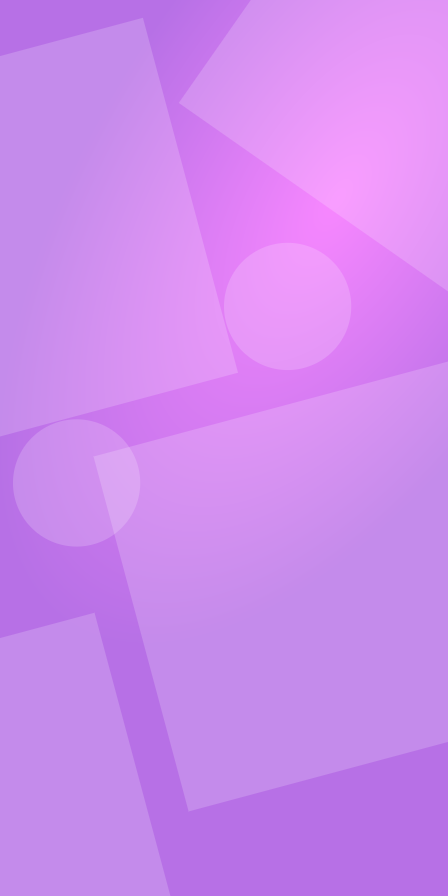
Give the GLSL for this background, as a Shadertoy shader.

```glsl
const vec3 BASE_COLOR = vec3(0.718, 0.441, 0.902);
const vec3 GLOW_COLOR = vec3(0.970, 0.530, 1.000);
const vec3 PANEL_TINT = vec3(1.0);
const float PANEL_ALPHA = 0.185;

const vec2 GLOW_CENTER = vec2(0.755, 1.557);
const vec2 GLOW_RADII = vec2(1.12, 0.55);
const float GLOW_ANGLE = 58.0;

const float SQUARE_HALF = 0.410;
const float CIRCLE_RADIUS = 0.142;

// Square: center x, center y, tilt in degrees
const vec3 SQUARES[4] = vec3[4](
    vec3(0.029, 1.458, 15.0),
    vec3(0.711, 0.691, 15.0),
    vec3(-0.079, 0.130, 15.0),
    vec3(0.970, 1.871, -35.0)
);
const vec2 CIRCLES[2] = vec2[2](vec2(0.642, 1.316), vec2(0.171, 0.922));

// Coordinates of p in a frame turned by the given angle
vec2 toLocal(vec2 p, float degrees) {
    float a = radians(degrees);
    float c = cos(a), s = sin(a);
    return vec2(c * p.x + s * p.y, c * p.y - s * p.x);
}

float squareDistance(vec2 p, float halfSide) {
    vec2 d = abs(p) - halfSide;
    return length(max(d, 0.0)) + min(max(d.x, d.y), 0.0);
}

vec3 addPanel(vec3 color, float dist, float pixel) {
    float coverage = clamp(0.5 - dist / pixel, 0.0, 1.0);
    return mix(color, PANEL_TINT, PANEL_ALPHA * coverage);
}

void mainImage(out vec4 fragColor, in vec2 fragCoord) {
    // Canvas width is one unit
    vec2 p = fragCoord / iResolution.x;
    float pixel = 1.0 / iResolution.x;

    // Tilted elliptical glow
    vec2 g = toLocal(p - GLOW_CENTER, GLOW_ANGLE) / GLOW_RADII;
    float glow = clamp(1.0 - length(g), 0.0, 1.0);
    vec3 color = mix(BASE_COLOR, GLOW_COLOR, glow);

    // Translucent squares
    for (int i = 0; i < 4; i++) {
        vec2 q = toLocal(p - SQUARES[i].xy, SQUARES[i].z);
        color = addPanel(color, squareDistance(q, SQUARE_HALF), pixel);
    }

    // Translucent circles
    for (int i = 0; i < 2; i++) {
        color = addPanel(color, length(p - CIRCLES[i]) - CIRCLE_RADIUS, pixel);
    }

    fragColor = vec4(color, 1.0);
}
```
